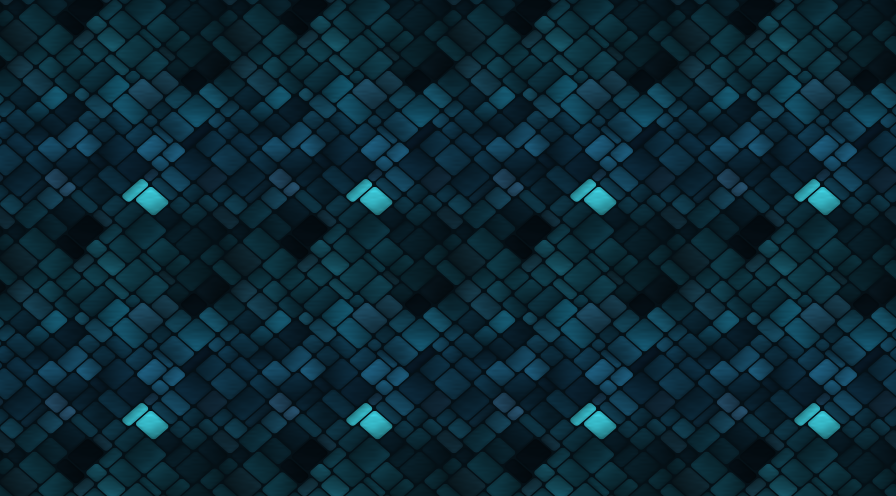
Reproduce this pattern procedurally as a Shadertoy shader.

```glsl
// Dark teal mosaic of rounded diagonal tiles, repeating four times across.
// A slanted grid wraps on a square period; its lines are jittered so that they
// meet in T joints, giving irregular tiles toned and sheened by hashes.

const float REPEATS = 4.0;             // periods across the canvas
const vec2 TILES = vec2(7.0, 8.0);     // diamonds per period, across and down
const vec2 ORIGIN = vec2(0.018, 0.04); // grid offset within the period
const float JITTER = 0.34;             // greatest shift of a grid line, in tiles
const float GAP = 0.034;               // half width of the grout, in tiles
const float CORNER = 0.17;             // corner radius, in tiles
const float GRAIN = 0.12;              // strength of the brushed texture
const vec2 GLOW_SPOT = vec2(0.625, 0.884);
const vec2 SLATE_SPOT = vec2(0.25, 0.83);
const vec2 SHADE_SPOT = vec2(0.34, 0.08);
const vec2 SHADE_SPOT_2 = vec2(0.88, 0.31);
const float BLUE_BAND = 0.42;          // height of the band of blue tiles

const vec3 GROUT = vec3(0.018, 0.062, 0.088);
const vec3 INK = vec3(0.024, 0.080, 0.118);
const vec3 DEEP = vec3(0.044, 0.165, 0.218);
const vec3 TEAL = vec3(0.098, 0.315, 0.400);
const vec3 SLATE = vec3(0.130, 0.260, 0.350);
const vec3 BLUE = vec3(0.085, 0.390, 0.490);
const vec3 GLOW = vec3(0.180, 0.610, 0.660);

float hash(vec2 p) {
    return fract(sin(dot(p, vec2(127.1, 311.7))) * 43758.5453);
}

// Integer index wrapped to 0..n-1
vec2 wrap(vec2 k, vec2 n) {
    return floor(mod(k + 0.5, n));
}

// Value noise that repeats every "period" cells
float noise(vec2 p, vec2 period) {
    vec2 i = floor(p), f = fract(p);
    f = f * f * (3.0 - 2.0 * f);
    float a = hash(wrap(i, period));
    float b = hash(wrap(i + vec2(1, 0), period));
    float c = hash(wrap(i + vec2(0, 1), period));
    float d = hash(wrap(i + vec2(1, 1), period));
    return mix(mix(a, b, f.x), mix(c, d, f.x), f.y);
}

float roundedBox(vec2 p, vec2 halfSize, float r) {
    vec2 q = abs(p) - halfSize + r;
    return length(max(q, 0.0)) + min(max(q.x, q.y), 0.0) - r;
}

// One near a spot of the repeating period, zero away from it
float spot(vec2 p, vec2 centre, float r) {
    vec2 d = p - centre;
    d -= floor(d + 0.5);
    return 1.0 - smoothstep(0.56 * r, r, length(d));
}

// Grid index to a key that is the same in every period
vec2 periodKey(vec2 k) {
    return wrap(vec2(k.x + k.y, k.x - k.y), 2.0 * TILES);
}

float shiftAt(vec2 vertex) {
    return JITTER * (2.0 * hash(periodKey(vertex) + 5.3) - 1.0);
}

// Lines run straight through even vertices upright, through odd ones level
float uprightLine(vec2 k) {
    float odd = mod(k.x + k.y, 2.0);
    return k.x + shiftAt(k + vec2(0.0, odd));
}

float levelLine(vec2 k) {
    float even = 1.0 - mod(k.x + k.y, 2.0);
    return k.y + shiftAt(k + vec2(even, 0.0));
}

void mainImage(out vec4 fragColor, in vec2 fragCoord) {
    // Period units, measured down from the top edge
    vec2 p = vec2(fragCoord.x, iResolution.y - fragCoord.y) * REPEATS / iResolution.x;
    float pixel = REPEATS * length(TILES) / iResolution.x;
    vec2 s = (p - ORIGIN) * TILES;
    vec2 g = vec2(s.x + s.y, s.x - s.y);

    // Find the jittered tile that holds this point
    vec2 cell = floor(g), lo = cell, hi = cell + 1.0;
    for (int n = 0; n < 9; n++) {
        vec2 k = floor(g) + vec2(n % 3 - 1, n / 3 - 1);
        vec2 a = vec2(uprightLine(k), levelLine(k));
        vec2 b = vec2(uprightLine(k + vec2(1, 0)), levelLine(k + vec2(0, 1)));
        if (all(greaterThanEqual(g, a)) && all(lessThan(g, b))) {
            cell = k; lo = a; hi = b;
        }
    }
    vec2 id = periodKey(cell);
    vec2 halfSize = 0.5 * (hi - lo), offset = g - 0.5 * (lo + hi);
    vec2 local = offset / halfSize;
    float d = roundedBox(offset, halfSize - GAP, min(CORNER, 0.6 * min(halfSize.x, halfSize.y)));

    // Tile centre back in period units
    vec2 c = cell + 0.5;
    c = vec2(c.x + c.y, c.x - c.y) / (2.0 * TILES) + ORIGIN;

    // Tone and hue of the whole tile
    float calm = 0.5 + 0.5 * cos(6.2832 * (c.y - 0.17));
    float tone = mix(hash(id + 53.7), 0.50, 0.55 * calm);
    tone = clamp(tone + 0.5 * (noise(c * 4.0, vec2(4.0)) - 0.5), 0.0, 1.0);
    vec3 col = mix(INK, DEEP, smoothstep(0.0, 0.38, tone));
    col = mix(col, TEAL, smoothstep(0.45, 1.0, tone));
    col = mix(col, SLATE * (0.35 + 0.65 * tone), 0.6 * step(0.82, hash(id + 61.1)));
    col *= mix(vec3(1.0, 0.98, 1.04), vec3(0.96, 1.05, 0.98), calm);
    float bandDistance = abs(fract(c.y - BLUE_BAND + 0.5) - 0.5);
    float band = 1.0 - smoothstep(0.04, 0.08, bandDistance);
    band *= smoothstep(-0.1, 0.6, cos(18.85 * (c.x - 0.22)));
    col = mix(col, BLUE, 0.65 * band);
    col = mix(col, SLATE * 1.1, 0.8 * spot(c, SLATE_SPOT, 0.10));
    col = mix(col, INK * 0.6, max(spot(c, SHADE_SPOT, 0.10), spot(c, SHADE_SPOT_2, 0.10)));
    col = mix(col, GLOW, spot(c, GLOW_SPOT, 0.09));

    // Sheen across the tile, in its own direction
    float angle = 6.2832 * hash(id + 83.3);
    col *= 1.0 + 0.20 * dot(local, vec2(cos(angle), sin(angle)));

    // Brushed grain and soft smudges
    float brushed = noise(p * vec2(24.0, 110.0), vec2(24.0, 110.0));
    float smudge = noise(p * 9.0, vec2(9.0));
    col *= 1.0 + GRAIN * (brushed - 0.5) + 0.35 * (smudge - 0.5);

    // Softly darkened border, then grout
    col *= mix(0.86, 1.0, smoothstep(0.0, 0.16, -d));
    col = mix(col, GROUT, smoothstep(-0.6 * pixel, 0.6 * pixel, d));
    fragColor = vec4(col, 1.0);
}
```
